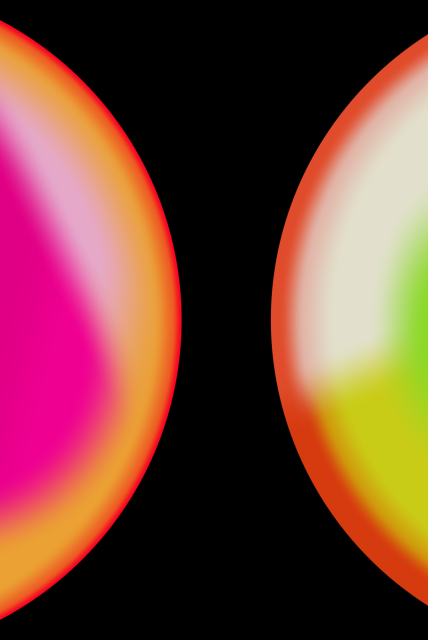
Give the GLSL for this background, as a WebGL 2 fragment shader.

```glsl
#version 300 es
precision highp float;
// Two large glowing discs entering from the left and right over black.
uniform vec2 u_resolution;
out vec4 outColor;

// Geometry, in units of the canvas height
const float DISC_RADIUS = 0.5286;
const vec2 LEFT_CENTER = vec2(-0.2448, 0.5);
const vec2 RIGHT_CENTER = vec2(0.9518, 0.5);
const vec2 CORE_CENTER = vec2(-0.091, 0.447);
const float CORE_RADIUS = 0.241;
const float CORE_TOP_STRETCH = 0.66;
const vec2 SLOPE_POINT = vec2(0.02, 0.746);
const vec2 SLOPE_NORMAL = vec2(0.899, 0.438);
const vec2 GREEN_CENTER = vec2(0.716, 0.492);
const vec2 GREEN_SIZE = vec2(0.098, 0.169);

// Left disc colours
const vec3 RIM_RED = vec3(0.97, 0.02, 0.13);
const vec3 EMBER = vec3(0.93, 0.33, 0.13);
const vec3 ORANGE = vec3(0.92, 0.63, 0.20);
const vec3 PALE_PINK = vec3(0.90, 0.66, 0.79);
const vec3 MAGENTA_DEEP = vec3(0.88, 0.0, 0.52);
const vec3 MAGENTA = vec3(0.94, 0.0, 0.57);

// Right disc colours
const vec3 CORAL = vec3(0.88, 0.30, 0.17);
const vec3 VERMILION = vec3(0.84, 0.23, 0.06);
const vec3 BLUSH = vec3(0.88, 0.69, 0.64);
const vec3 CREAM = vec3(0.885, 0.88, 0.80);
const vec3 AMBER = vec3(0.82, 0.56, 0.04);
const vec3 YELLOW = vec3(0.79, 0.80, 0.09);
const vec3 GREEN = vec3(0.54, 0.85, 0.15);

// Depth inside a disc, positive toward its centre
float discDepth(vec2 p, vec2 center) {
  return DISC_RADIUS - length(p - center);
}

vec3 leftDisc(vec2 p, float depth) {
  // Rim: red through ember to orange, then pale pink in the upper part
  vec3 color = mix(RIM_RED, EMBER, smoothstep(0.0, 0.014, depth));
  color = mix(color, ORANGE, smoothstep(0.004, 0.045, depth));
  float pale = smoothstep(0.022, 0.125, depth) * smoothstep(0.25, 0.62, p.y);
  color = mix(color, PALE_PINK, pale);

  // Magenta core: a soft arc below, cut by a soft slope above
  vec2 q = p - CORE_CENTER;
  q.y *= q.y > 0.0 ? CORE_TOP_STRETCH : 1.0;
  float arc = 1.0 - smoothstep(-0.025, 0.09, length(q) - CORE_RADIUS);
  float slope = 1.0 - smoothstep(-0.03, 0.05, dot(p - SLOPE_POINT, SLOPE_NORMAL));
  vec3 core = mix(MAGENTA_DEEP, MAGENTA, smoothstep(0.0, 0.12, p.x + 0.25 * (0.5 - p.y)));
  return mix(color, core, arc * slope);
}

vec3 rightDisc(vec2 p, float depth) {
  // Upper part: thin coral rim, blush, cream
  vec3 upper = mix(CORAL, BLUSH, smoothstep(0.013, 0.052, depth));
  upper = mix(upper, CREAM, smoothstep(0.035, 0.105, depth));

  // Lower part: wide vermilion rim, amber, yellow
  vec3 lower = mix(VERMILION, AMBER, smoothstep(0.03, 0.065, depth));
  lower = mix(lower, YELLOW, smoothstep(0.045, 0.105, depth));

  // Tilted boundary between both parts, with a green glow over it
  float height = p.y - 0.45 * (p.x - 0.52);
  vec3 color = mix(lower, upper, smoothstep(0.345, 0.455, height));
  float glow = length((p - GREEN_CENTER) / GREEN_SIZE);
  return mix(color, GREEN, 1.0 - smoothstep(0.45, 1.45, glow));
}

void main() {
  vec2 p = gl_FragCoord.xy / u_resolution.y;
  float edge = 0.75 / u_resolution.y;
  float leftDepth = discDepth(p, LEFT_CENTER);
  float rightDepth = discDepth(p, RIGHT_CENTER);
  vec3 color = leftDisc(p, leftDepth) * smoothstep(-edge, edge, leftDepth);
  color += rightDisc(p, rightDepth) * smoothstep(-edge, edge, rightDepth);
  outColor = vec4(color, 1.0);
}
```
